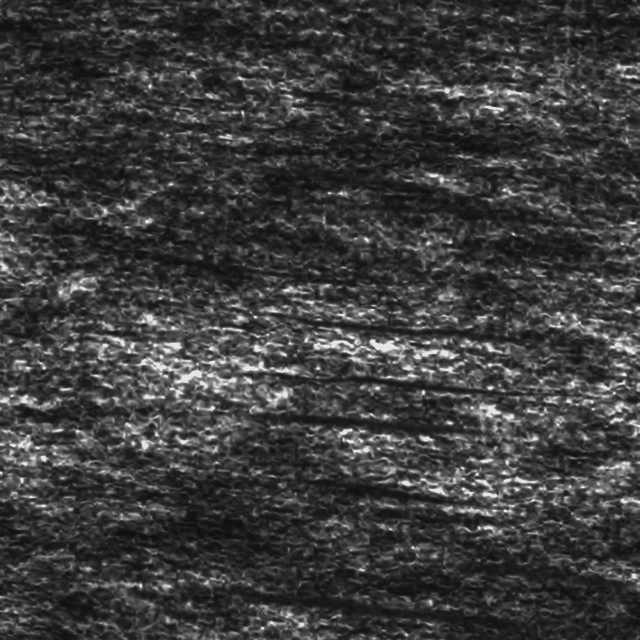
This texture is drawn by a WebGL 1 fragment shader. Its source:

```glsl
precision highp float;
uniform vec2 u_resolution;

float hash(vec2 p) {
  vec3 q = fract(p.xyx * 0.1031);
  q += dot(q, q.yzx + 33.33);
  return fract((q.x + q.y) * q.z);
}

// Value noise scaled to zero mean and roughly unit deviation
float noise(vec2 p) {
  vec2 cell = floor(p);
  vec2 f = fract(p);
  f = f * f * (3.0 - 2.0 * f);
  float low = mix(hash(cell), hash(cell + vec2(1.0, 0.0)), f.x);
  float high = mix(hash(cell + vec2(0.0, 1.0)), hash(cell + 1.0), f.x);
  return (mix(low, high, f.y) - 0.5) * 4.66;
}

// Long tapering dark seams that fall gently to the right
float seams(vec2 p) {
  float mask = 0.0;
  for (int i = 0; i < 11; i++) {
    float id = float(i);
    float halfLength = mix(0.14, 0.36, hash(vec2(id, 3.0)));
    vec2 center = vec2(hash(vec2(id, 7.0)), (id + hash(vec2(id, 11.0))) / 11.0);
    vec2 d = p - center;
    d.y += d.x * mix(0.06, 0.14, hash(vec2(id, 17.0)));
    d.y += 0.0016 * noise(vec2(p.x * 14.0, id * 5.0));
    float taper = 1.0 - smoothstep(0.2, 1.0, abs(d.x) / halfLength);
    float width = mix(0.003, 0.009, hash(vec2(id, 23.0))) * (0.35 + 0.65 * taper);
    float strength = mix(0.55, 1.0, hash(vec2(id, 29.0)));
    mask = max(mask, strength * sqrt(taper) * exp(-d.y * d.y / (width * width)));
  }
  return mask;
}

void main() {
  vec2 p = gl_FragCoord.xy / u_resolution.y;

  // Tilted, slightly wavy grain direction
  vec2 g = p + vec2(0.0, 0.07 * p.x + 0.004 * noise(p * vec2(5.0, 7.0)));
  g += 0.0016 * vec2(noise(p * 70.0 + 31.0), 0.6 * noise(p * 80.0 + 57.0));

  // Speckle, short streaks and broad cloudy patches
  float speckle = 0.55 * noise(g * vec2(115.0, 195.0) + 13.0)
                + 0.32 * noise(g * vec2(210.0, 250.0) + 41.0);
  float streaks = 0.45 * noise(g * vec2(30.0, 150.0) + 71.0)
                + 0.35 * noise(g * vec2(9.0, 58.0) + 97.0);
  float patches = 0.26 * noise(g * vec2(4.0, 11.0) + 19.0)
                + 0.28 * noise(g * vec2(9.0, 22.0) + 5.0);

  // Lighter belt just below the middle
  float offset = (g.y - 0.455) / 0.17;
  float belt = 0.95 * exp(-offset * offset) - 0.2;

  float tone = speckle + streaks + patches + belt;
  tone = mix(tone, -1.7 + 0.35 * speckle, seams(p));

  // Exponential response gives many darks and few bright glints
  float gray = 0.04 + exp(-1.86 + 0.67 * tone);
  gl_FragColor = vec4(vec3(min(gray, 0.9)), 1.0);
}
```
